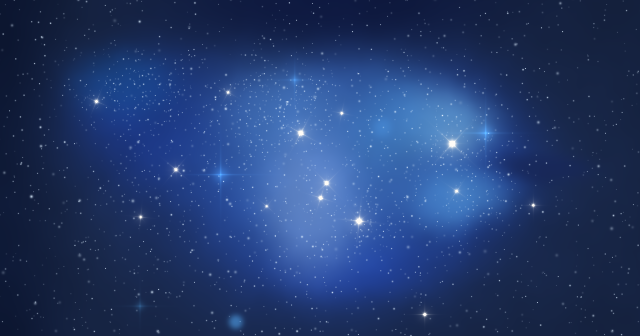
Give the GLSL for this background, as a WebGL 2 fragment shader.

```glsl
#version 300 es
precision highp float;
// A blue nebula on a navy sky, with star dust, scattered stars and bright glints.
uniform vec2 u_resolution;
out vec4 outColor;

float hash(vec2 p) {
  return fract(sin(dot(p, vec2(127.1, 311.7))) * 43758.5453);
}

float noise(vec2 p) {
  vec2 i = floor(p), f = fract(p);
  f = f * f * (3.0 - 2.0 * f);
  return mix(mix(hash(i), hash(i + vec2(1, 0)), f.x),
             mix(hash(i + vec2(0, 1)), hash(i + vec2(1, 1)), f.x), f.y);
}

float fbm(vec2 p) {
  float sum = 0.0, amp = 0.5;
  for (int i = 0; i < 4; i++) {
    sum += amp * noise(p);
    p = p * 2.03 + 17.0;
    amp *= 0.5;
  }
  return sum;
}

// Soft ellipse whose edge is firmer than a gaussian
float cloud(vec2 p, vec2 center, vec2 radius) {
  return exp(-pow(length((p - center) / radius), 2.8));
}

// One random star per grid cell, kept with the given probability; most are faint
float starLayer(vec2 p, float cell, float radius, float keep, float seed) {
  vec2 id = floor(p / cell);
  vec2 rnd = vec2(hash(id + seed), hash(id + seed + 37.0));
  vec2 offset = (fract(p / cell) - 0.25 - 0.5 * rnd) * cell;
  float size = radius * mix(0.7, 1.2, hash(id + seed + 71.0));
  float light = mix(0.15, 1.0, pow(hash(id + seed + 93.0), 2.0));
  return step(hash(id + seed + 11.0), keep) * light * exp(-dot(offset, offset) / (size * size));
}

// Small bright core, faint halo and four thin rays, with four short ones between
float glint(vec2 p, vec2 center, float size, float angle) {
  vec2 q = p - center;
  q = mat2(cos(angle), sin(angle), -sin(angle), cos(angle)) * q;
  vec2 a = abs(q), d = abs(vec2(q.x + q.y, q.x - q.y)) * 0.707;
  float thin = 0.0011 + size * 0.012;
  float rays = exp(-a.x / thin - a.y / (size * 0.3)) + exp(-a.y / thin - a.x / (size * 0.3));
  rays += 0.5 * (exp(-d.x / thin - d.y / (size * 0.16)) + exp(-d.y / thin - d.x / (size * 0.16)));
  float r = length(q) / size;
  return 1.1 * exp(-r * r * 55.0) + 0.6 * rays + 0.13 * exp(-r * r * 4.0);
}

// Long faint cross with a soft blue centre
float blueCross(vec2 p, vec2 center, float size) {
  vec2 a = abs(p - center);
  float rays = exp(-a.x / 0.002 - a.y / (size * 0.4)) + exp(-a.y / 0.002 - a.x / (size * 0.4));
  return 0.35 * rays + 0.25 * exp(-dot(a, a) / (size * size * 0.04));
}

void main() {
  vec2 p = gl_FragCoord.xy / u_resolution.y;
  p.x *= 1.9104 * u_resolution.y / u_resolution.x;
  vec2 w = p + 0.07 * (vec2(fbm(p * 4.0), fbm(p * 4.0 + 40.0)) - 0.47);

  // Navy sky, darker at the left and top
  vec3 color = mix(vec3(0.045, 0.085, 0.19), vec3(0.08, 0.13, 0.245), smoothstep(0.0, 0.3, p.x));
  color = mix(color, vec3(0.13, 0.205, 0.37), 0.75 * cloud(w, vec2(0.95, 0.45), vec2(0.80, 0.47)));

  // Saturated blue body of the nebula
  vec3 deepBlue = vec3(0.11, 0.23, 0.58);
  color = mix(color, deepBlue, 0.95 * cloud(w, vec2(0.97, 0.48), vec2(0.49, 0.36)));
  color = mix(color, deepBlue, 0.75 * cloud(w, vec2(0.47, 0.63), vec2(0.25, 0.20)));
  color = mix(color, deepBlue, 0.90 * cloud(w, vec2(1.39, 0.52), vec2(0.19, 0.25)));
  color = mix(color, vec3(0.11, 0.24, 0.67), 0.6 * cloud(w, vec2(1.02, 0.22), vec2(0.25, 0.11)));
  color = mix(color, vec3(0.10, 0.33, 0.62), 0.5 * cloud(w, vec2(0.38, 0.74), vec2(0.15, 0.10)));

  // Pale heart, and two cyan lobes on the right
  color = mix(color, vec3(0.24, 0.43, 0.72), 0.90 * cloud(w, vec2(0.98, 0.53), vec2(0.34, 0.29)));
  color = mix(color, vec3(0.28, 0.47, 0.74), 0.60 * cloud(w, vec2(0.83, 0.67), vec2(0.18, 0.13)));
  color = mix(color, vec3(0.41, 0.55, 0.80), 0.75 * cloud(w, vec2(0.93, 0.40), vec2(0.15, 0.20)));
  color = mix(color, vec3(0.36, 0.59, 0.81), 0.85 * cloud(w, vec2(1.34, 0.62), vec2(0.15, 0.12)));
  color = mix(color, vec3(0.28, 0.52, 0.79), 0.85 * cloud(w, vec2(1.37, 0.41), vec2(0.15, 0.09)));
  color = mix(color, vec3(0.25, 0.50, 0.75), 0.50 * cloud(w, vec2(1.17, 0.62), vec2(0.12, 0.14)));

  // Dark notch at the right and dark band above
  color = mix(color, vec3(0.09, 0.15, 0.34), 0.85 * cloud(w, vec2(1.62, 0.50), vec2(0.13, 0.045)));
  color = mix(color, vec3(0.05, 0.09, 0.24), 0.9 * cloud(p, vec2(1.0, 1.0), vec2(0.50, 0.15)));
  color *= 0.92 + 0.16 * fbm(w * 6.0 + 9.0);

  // Dust gathers in clusters, larger stars spread everywhere
  float body = cloud(p, vec2(0.93, 0.48), vec2(0.70, 0.40));
  float dust = cloud(p, vec2(0.83, 0.67), vec2(0.15, 0.12)) + cloud(p, vec2(0.40, 0.72), vec2(0.16, 0.11))
             + cloud(p, vec2(1.36, 0.57), vec2(0.12, 0.09)) + cloud(p, vec2(1.10, 0.35), vec2(0.10, 0.07))
             + 0.6 * cloud(p, vec2(1.40, 0.40), vec2(0.13, 0.08));
  float pixel = 1.0 / u_resolution.y;
  float stars = 0.0;
  for (int i = 0; i < 3; i++) {
    float k = float(i);
    stars += 0.9 * starLayer(p + k * 0.37, 0.012 + 0.003 * k, max(0.002, 0.5 * pixel), 0.03 + 0.05 * body + 0.22 * dust, 5.0 + 19.0 * k);
    stars += starLayer(p + k * 0.23, 0.035 + 0.02 * k, 0.0025 + 0.0009 * k, 0.13 + 0.25 * body, 83.0 + 23.0 * k);
  }
  color = mix(color, vec3(0.86, 0.93, 1.0), min(0.85 * stars, 1.0));

  // Blue crosses and soft glows
  float crosses = blueCross(p, vec2(0.659, 0.480), 0.11) + blueCross(p, vec2(1.450, 0.604), 0.11)
                + 0.7 * blueCross(p, vec2(0.880, 0.762), 0.07) + 0.6 * blueCross(p, vec2(0.418, 0.089), 0.07)
                + 0.5 * cloud(p, vec2(0.704, 0.042), vec2(0.022)) + 0.1 * cloud(p, vec2(1.14, 0.62), vec2(0.03));
  color += vec3(0.25, 0.55, 0.70) * crosses;

  // Bright glints
  float glints = glint(p, vec2(0.898, 0.604), 0.064, 0.5) + glint(p, vec2(1.350, 0.572), 0.085, 0.75)
               + glint(p, vec2(1.072, 0.342), 0.075, 0.1) + glint(p, vec2(0.957, 0.411), 0.045, 0.3)
               + glint(p, vec2(0.975, 0.455), 0.050, 0.8) + 0.6 * glint(p, vec2(1.363, 0.431), 0.050, 0.6)
               + 0.7 * glint(p, vec2(1.020, 0.663), 0.036, 0.2) + 0.7 * glint(p, vec2(0.288, 0.698), 0.045, 0.4)
               + 0.7 * glint(p, vec2(0.525, 0.495), 0.048, 0.7) + 0.6 * glint(p, vec2(0.420, 0.354), 0.040, 0.1)
               + 0.6 * glint(p, vec2(0.681, 0.725), 0.040, 0.5) + 0.6 * glint(p, vec2(0.796, 0.386), 0.032, 0.7)
               + 0.7 * glint(p, vec2(1.592, 0.389), 0.036, 0.0) + 0.8 * glint(p, vec2(1.268, 0.064), 0.040, 0.0);
  color = mix(color, vec3(1.0, 0.99, 0.97), min(glints, 1.0));
  outColor = vec4(min(color, 1.0), 1.0);
}
```
